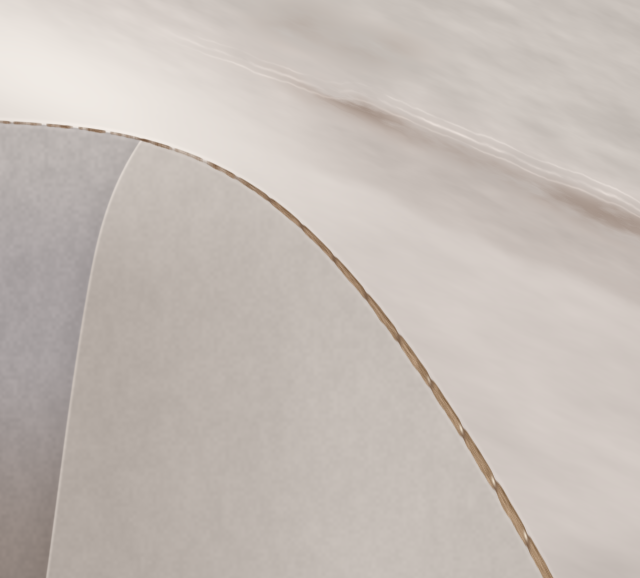
A WebGL 2 fragment shader for this texture:

```glsl
#version 300 es
precision highp float;
uniform vec2 u_resolution;
out vec4 fragColor;

float hash(vec2 cell) {
  vec3 q = fract(vec3(cell.xyx) * vec3(0.1031, 0.1030, 0.0973));
  q += dot(q, q.yzx + 33.33);
  return fract((q.x + q.y) * q.z);
}
float noise(vec2 p) {
  vec2 i = floor(p), f = fract(p);
  f = f * f * (3.0 - 2.0 * f);
  float low = mix(hash(i), hash(i + vec2(1, 0)), f.x);
  return mix(low, mix(hash(i + vec2(0, 1)), hash(i + vec2(1, 1)), f.x), f.y);
}
// Layered noise centred on zero
float fbm(vec2 p) {
  float sum = 0.0, gain = 0.5;
  for (int i = 0; i < 5; i++) {
    sum += gain * (noise(p) - 0.5);
    p = mat2(1.9, 0.6, -0.6, 1.9) * p + 7.3;
    gain *= 0.5;
  }
  return sum;
}
float bell(float d, float width) { return exp(-d * d / (width * width)); }
float spot(vec2 p, vec2 centre, vec2 radius) {
  vec2 d = (p - centre) / radius;
  return exp(-dot(d, d));
}

// Cubic through knots a and b, each holding position, value and slope
float hermite(float x, vec3 a, vec3 b) {
  float h = b.x - a.x, t = (x - a.x) / h, s = 1.0 - t;
  return s * s * ((1.0 + 2.0 * t) * a.y + t * h * a.z)
       + t * t * ((3.0 - 2.0 * t) * b.y - s * h * b.z);
}
float rimHeight(float x) {
  vec3 crest = vec3(0.238, 0.760, -0.25), shoulder = vec3(0.52, 0.610, -0.92);
  if (x < crest.x) return hermite(x, vec3(0.0, 0.789, -0.06), crest);
  if (x < shoulder.x) return hermite(x, crest, shoulder);
  return hermite(x, shoulder, vec3(0.949, 0.0, -1.8));
}
float seamX(float y) {
  vec3 waist = vec3(0.487, 0.149, 0.175);
  if (y < waist.x) return hermite(y, vec3(0.0, 0.0795, 0.14), waist);
  return hermite(y, waist, vec3(0.75, 0.238, 0.65));
}

vec3 marble(vec2 p) {
  // Sheared frame: v stays constant along the diagonal veins
  float v = p.y + 0.42 * p.x;
  float cloud = fbm(vec2(p.x * 3.5, v * 12.0));
  float streak = fbm(vec2(p.x * 14.0, v * 48.0) + 19.0);
  float w = v + 0.035 * fbm(vec2(p.x * 9.0, v * 14.0));
  float right = smoothstep(0.3, 0.65, p.x), veined = smoothstep(0.92, 1.02, w);
  vec3 col = mix(vec3(0.812, 0.779, 0.757), vec3(0.785, 0.757, 0.733), smoothstep(1.08, 1.2, w));
  col += 0.06 * cloud + mix(0.035, 0.09, veined) * streak;
  // Shaded band, broken brown veins and patches
  float band = smoothstep(0.925, 0.955, w) * (1.0 - smoothstep(1.06, 1.13, w));
  col -= vec3(0.048, 0.052, 0.054) * band * right;
  float broken = clamp(0.5 + 3.0 * streak, 0.0, 1.0);
  float brown = 0.6 * bell(w - 1.07, 0.022) * right
    + 0.9 * spot(vec2(p.x, v), vec2(0.62, 1.078), vec2(0.08, 0.018))
    + 0.6 * spot(vec2(p.x, v), vec2(1.07, 1.06), vec2(0.13, 0.03));
  col -= vec3(0.125, 0.15, 0.165) * brown * broken;
  float patches = spot(p, vec2(0.51, 0.96), vec2(0.08, 0.04)) + spot(p, vec2(0.65, 0.915), vec2(0.09, 0.035));
  col -= vec3(0.055, 0.065, 0.07) * patches * (0.7 + 3.0 * streak);
  col -= 0.05 * spot(p, vec2(1.06, 0.0), vec2(0.13, 0.06));
  // Thin pale veins
  float bend = 0.035 * smoothstep(0.45, 0.7, p.x), u = v - bend + 0.018 * fbm(vec2(p.x * 16.0, v * 9.0));
  float pale = bell(u - 1.07, 0.0028) + 0.7 * bell(u - 1.057, 0.0022) + 0.5 * bell(u - 1.084, 0.002);
  col += 0.085 * pale * smoothstep(0.25, 0.45, p.x) * clamp(0.7 + 3.0 * streak, 0.0, 1.2);
  // Light pooling at the upper left
  vec2 d = vec2(p.x - 0.08, p.y + 0.35 * p.x - 0.89);
  float glow = exp(-5.0 * d.x * d.x - 42.0 * d.y * d.y);
  return mix(col, vec3(0.955, 0.935, 0.912), 0.88 * glow);
}

vec3 panels(vec2 p, float pixel) {
  float d = p.x - seamX(p.y);
  float weave = 0.03 * fbm(p * vec2(48.0, 30.0)) + 0.018 * (noise(p * 150.0) - 0.5);
  vec3 side = mix(vec3(0.57, 0.522, 0.495), vec3(0.655, 0.63, 0.63), smoothstep(0.0, 0.42, p.y));
  side = mix(side, vec3(0.735, 0.71, 0.697), smoothstep(0.5, 0.78, p.y)) - 0.03 * bell(d, 0.03);
  vec3 front = mix(vec3(0.698, 0.662, 0.634), vec3(0.772, 0.742, 0.717), smoothstep(0.08, 0.7, p.x));
  front = mix(front, vec3(0.785, 0.755, 0.730), smoothstep(0.45, 0.76, p.y));
  front += 0.025 * fbm(p * vec2(9.0, 4.0)) + weave;
  vec3 col = mix(side * (1.0 + 2.6 * weave), front, smoothstep(-pixel, pixel, d));
  return col + 0.07 * bell(d - 0.002, 0.0018 + 0.5 * pixel);
}

// Segmented metal trim; d is the signed distance from its centre line
vec3 addTrim(vec3 col, float x, float d, float pixel) {
  float growth = smoothstep(0.15, 0.95, x), rough = fbm(vec2(x * 70.0, 3.0));
  float halfWidth = mix(0.0022, 0.0075, growth) * (1.0 + 0.4 * rough);
  float phase = fract((x - 0.578) / 0.0558 + 0.5) - 0.5, joint = bell(phase, 0.08);
  col += 0.025 * bell(abs(d) - halfWidth - 0.003, 0.003);
  vec3 gold = mix(vec3(0.56, 0.45, 0.36), vec3(0.66, 0.55, 0.44), growth);
  gold += 0.25 * fbm(vec2(x * 110.0, d * 400.0)) - 0.12 * smoothstep(0.1, 1.0, d / halfWidth);
  gold = mix(gold, vec3(0.40, 0.30, 0.23), 0.65 * joint);
  float glint = bell(phase + 0.06, 0.06) * bell(d - 0.15 * halfWidth, 0.003);
  gold = mix(gold, vec3(0.90, 0.85, 0.78), glint * smoothstep(0.65, 0.8, x));
  float reach = abs(d + 0.0015 * rough) - halfWidth * (1.0 - 0.3 * joint);
  float cover = 1.0 - smoothstep(-pixel, pixel, reach);
  // Faint dashes on the left merge into a solid strip
  float dash = clamp(0.7 - 0.7 * joint + 1.6 * rough, 0.0, 1.0), knot = bell(x - 0.25, 0.018);
  dash = mix(dash, 1.0, smoothstep(0.3, 0.5, x));
  gold = mix(gold, vec3(0.42, 0.31, 0.23), 0.7 * knot);
  return mix(col, gold, cover * max(dash, knot));
}

void main() {
  vec2 p = gl_FragCoord.xy / u_resolution.y;
  float pixel = 1.0 / u_resolution.y, stepX = 0.002;
  float slope = (rimHeight(p.x + stepX) - rimHeight(p.x - stepX)) / (2.0 * stepX);
  float d = (p.y - rimHeight(p.x)) / sqrt(1.0 + slope * slope);
  vec3 col = mix(panels(p, pixel), marble(p), smoothstep(-pixel, pixel, d));
  fragColor = vec4(clamp(addTrim(col, p.x, d, pixel), 0.0, 1.0), 1.0);
}
```
